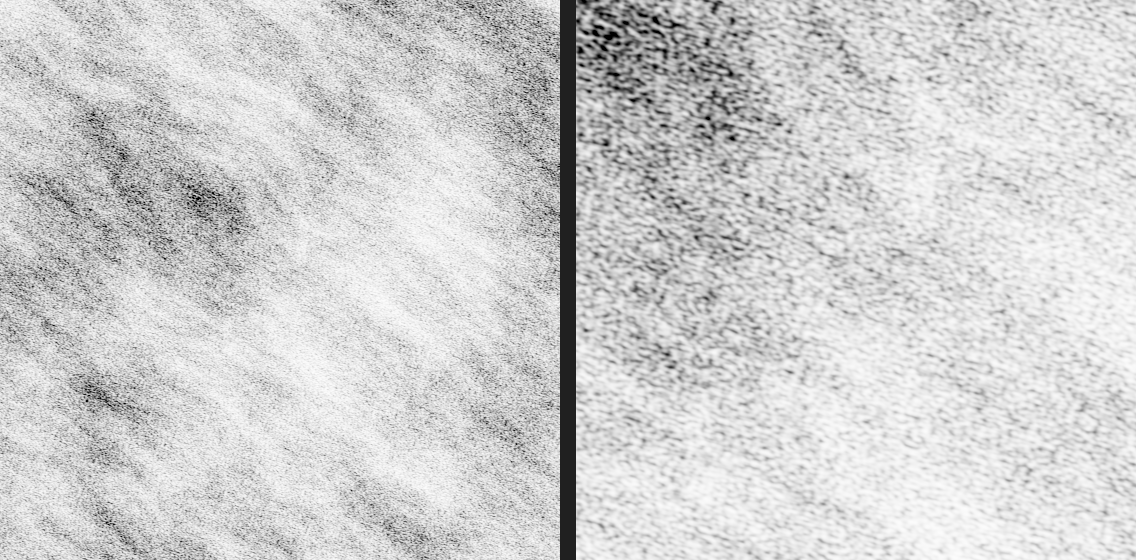
Left, the full canvas; right, a detail of the centre.
This texture is drawn by a Shadertoy shader. Its source:

```glsl
float hashAngle(vec2 cell) {
    uvec2 q = uvec2(ivec2(cell)) * uvec2(1597u, 3812u) + uvec2(7919u, 104729u);
    uint h = (q.x ^ (q.y << 7)) * 747796u + q.y * 2891u;
    h = (h ^ (h >> 15)) * 739397u;
    h = (h ^ (h >> 13)) * 277803u;
    h ^= h >> 16;
    return float(h & 65535u) / 65536.0 * 6.28318;
}

float cornerSlope(vec2 cell, vec2 offset) {
    float angle = hashAngle(cell);
    return dot(vec2(cos(angle), sin(angle)), offset);
}

float gradientNoise(vec2 p) {
    vec2 cell = floor(p), f = p - cell;
    vec2 u = f * f * f * (f * (f * 6.0 - 15.0) + 10.0);
    vec2 e = vec2(0.0, 1.0);
    float low = mix(cornerSlope(cell, f), cornerSlope(cell + e.yx, f - e.yx), u.x);
    float high = mix(cornerSlope(cell + e, f - e), cornerSlope(cell + 1.0, f - 1.0), u.x);
    return mix(low, high, u.y);
}

// Coordinates along and across a stroke that falls to the right
vec2 strokeSpace(vec2 p, float fall) {
    float c = cos(fall), s = sin(fall);
    return vec2(c * p.x - s * p.y, s * p.x + c * p.y);
}

float softPatch(vec2 p, vec2 centre, vec2 size) {
    vec2 d = strokeSpace(p - centre, 0.65) / size;
    return exp(-dot(d, d));
}

// Broad shading broken into finer and longer diagonal strokes
float shading(vec2 p) {
    vec2 bend = vec2(gradientNoise(p * 5.0 + 17.0), gradientNoise(p * 5.0 + 53.0));
    vec2 stroke = strokeSpace(p + 0.04 * bend, 0.65);
    vec2 frequency = vec2(2.4, 4.2);
    float sum = 0.7 * gradientNoise(p * 3.3 + 71.0), weight = 1.2;
    for (int i = 0; i < 4; i++) {
        sum += weight * gradientNoise(stroke * frequency + float(i) * 31.7);
        frequency *= vec2(1.9, 2.35);
        weight *= 0.82;
    }
    sum += 0.95 * softPatch(p, vec2(0.14, 0.64), vec2(0.23, 0.18));
    sum += 1.15 * softPatch(p, vec2(0.92, 0.80), vec2(0.28, 0.13));
    sum -= 0.7 * softPatch(p, vec2(0.46, 0.25), vec2(0.36, 0.08));
    sum -= 0.6 * softPatch(p, vec2(0.82, 0.60), vec2(0.34, 0.06));
    return sum;
}

// Short, slightly tilted specks of graphite
float paperGrain(vec2 p) {
    float fine = gradientNoise(strokeSpace(p, 0.25) * vec2(181.0, 397.0));
    float cross = gradientNoise(strokeSpace(p, 0.42) * vec2(239.0, 347.0) + 91.3);
    float clump = gradientNoise(strokeSpace(p, 0.36) * vec2(53.0, 149.0) + 43.1);
    return 1.5 * fine + 1.3 * cross + 0.85 * clump;
}

void mainImage(out vec4 fragColor, in vec2 fragCoord) {
    vec2 p = fragCoord / iResolution.y;
    float graphite = 0.16 * exp(shading(p) + paperGrain(p));
    // Dense strokes saturate instead of turning flat black
    graphite /= 1.0 + 0.35 * graphite;
    fragColor = vec4(vec3(clamp(1.0 - graphite, 0.0, 1.0)), 1.0);
}
```
